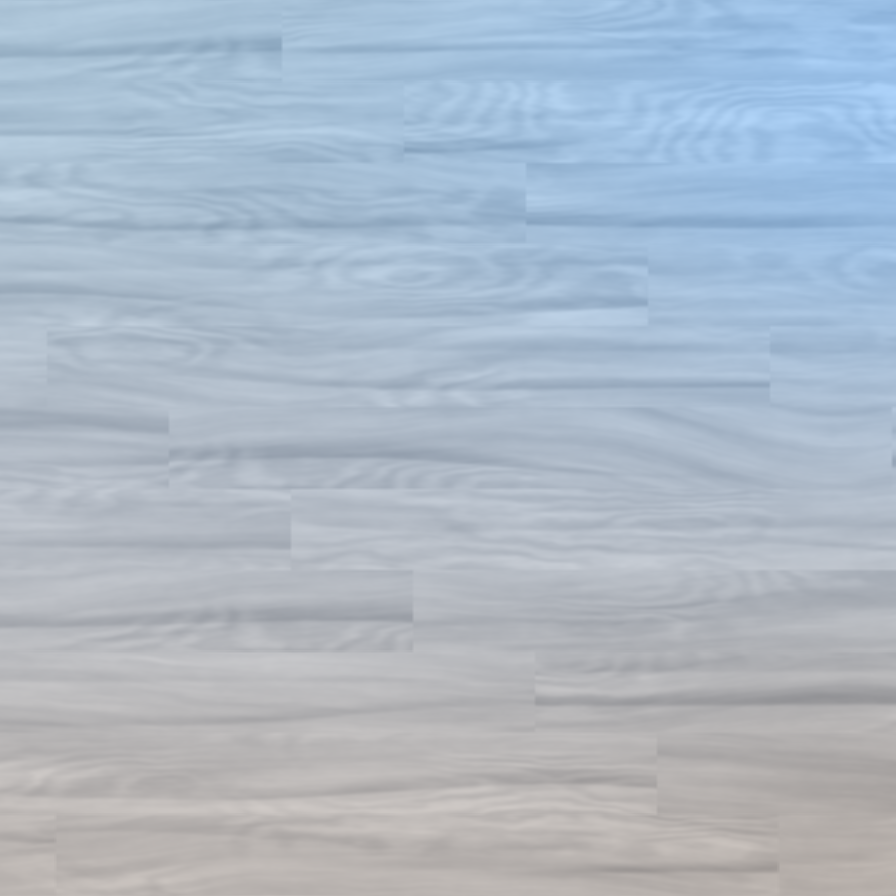
This texture is drawn by a three.js fragment shader. Its source:

```glsl
// Pale wood plank floor in stepped rows, lit cool blue from above and warm grey below.
varying vec2 vUv;

const float ROWS = 11.0;
const float PLANK_LENGTH = 0.807;
const float FIRST_JOINT = 0.315;   // joint position in the top row
const float ROW_STEP = 0.1361;     // joint shift from one row to the next
const float SOFTNESS = 0.0013;     // spacing of the smoothing samples

const vec3 WARM_GREY = vec3(0.735, 0.712, 0.698);
const vec3 MID_GREY = vec3(0.705, 0.735, 0.775);
const vec3 COOL_GREY = vec3(0.660, 0.752, 0.825);
const vec3 SKY_BLUE = vec3(0.585, 0.745, 0.915);
const vec3 GRAIN_TINT = vec3(1.0, 0.96, 0.90);

const float BAND_DEPTH = 0.13;
const float FIBRE_DEPTH = 0.07;
const float FIGURE_DEPTH = 0.022;
const float VEIN_DEPTH = 0.085;
const float PLANK_VARIATION = 0.025;

float hash(vec2 p) {
  p = fract(p * vec2(0.1031, 0.1130));
  p += dot(p, p.yx + 33.33);
  return fract((p.x + p.y) * p.x * 43.7);
}

float noise(vec2 p) {
  vec2 i = floor(p);
  vec2 f = fract(p);
  f = f * f * (3.0 - 2.0 * f);
  return mix(mix(hash(i), hash(i + vec2(1.0, 0.0)), f.x),
             mix(hash(i + vec2(0.0, 1.0)), hash(i + vec2(1.0, 1.0)), f.x), f.y);
}

float fbm(vec2 p) {
  float sum = 0.0;
  float weight = 0.5;
  for (int i = 0; i < 4; i++) {
    sum += weight * noise(p);
    p = p * vec2(1.9, 2.1) + 17.3;
    weight *= 0.5;
  }
  return sum / 0.9375;
}

// A dark streak with a crisp lower edge and a fading upper one
float vein(float x, float v, float seed) {
  float centre = 0.04 + 0.42 * noise(vec2(x * 2.6, seed));
  float width = 0.05 + 0.18 * noise(vec2(x * 3.5, seed + 9.0));
  float presence = smoothstep(0.28, 0.68, noise(vec2(x * 2.2, seed + 21.0)));
  float d = v - centre;
  return presence * smoothstep(-0.03, 0.03, d) * (1.0 - smoothstep(0.3 * width, 1.5 * width, d));
}

// Brightness offset of the wood at a point
float wood(vec2 uv) {
  float rowPos = (1.0 - uv.y) * ROWS;
  float row = floor(rowPos);
  float v = 1.0 - fract(rowPos);
  float along = (uv.x - FIRST_JOINT - row * ROW_STEP) / PLANK_LENGTH;
  vec2 plank = vec2(floor(along) + 20.0, row + 3.0);
  float seed = 80.0 * hash(plank * 7.31 + 2.7);

  // Grain lines drift gently across the plank
  float x = uv.x + seed;
  float drift = 0.75 * (noise(vec2(x * 3.2, seed)) - 0.5);
  float y = v + drift + 0.09 * (fbm(vec2(x * 14.0, v * 2.0 + seed)) - 0.5);

  float bands = fbm(vec2(x * 2.8, y * 3.8 + seed)) - 0.5;
  float fibres = fbm(vec2(x * 10.0, y * 12.0 + seed)) - 0.5;

  // Nested arches in patches
  float field = noise(vec2(x * 4.5, v * 1.8 + seed)) + 0.22 * fbm(vec2(x * 18.0, v * 5.0));
  float patchMask = smoothstep(0.42, 0.72, noise(vec2(x * 4.0, v * 1.3 + seed + 31.0)));
  float figure = sin(field * 42.0) * patchMask;

  float tone = BAND_DEPTH * bands + FIBRE_DEPTH * fibres + FIGURE_DEPTH * figure;
  tone -= VEIN_DEPTH * vein(x, v, seed);
  tone -= 0.45 * VEIN_DEPTH * vein(x + 13.0, v - 0.42, seed + 5.0);
  return tone + PLANK_VARIATION * (hash(plank + 11.0) - 0.5);
}

// Broad light across the floor
vec3 lighting(vec2 uv) {
  vec3 color = mix(WARM_GREY, MID_GREY, smoothstep(0.0, 0.52, uv.y));
  color = mix(color, COOL_GREY, smoothstep(0.42, 0.95, uv.y));
  float glow = exp(-dot((uv - vec2(1.08, 0.9)) * vec2(1.7, 3.0),
                        (uv - vec2(1.08, 0.9)) * vec2(1.7, 3.0)));
  color = mix(color, SKY_BLUE, 0.9 * glow);
  float cornerShade = smoothstep(0.55, 1.0, uv.x) * (1.0 - smoothstep(0.1, 0.55, uv.y));
  return color - 0.045 * cornerShade * vec3(0.9, 1.0, 1.1);
}

void main() {
  // Smooth all edges with a small grid of samples
  float tone = 0.0;
  for (int i = -1; i <= 1; i++) {
    for (int j = -1; j <= 1; j++) {
      tone += wood(vUv + SOFTNESS * vec2(float(i), float(j))) / 9.0;
    }
  }
  float mottle = 0.018 * (fbm(vUv * vec2(70.0, 110.0)) - 0.5);
  vec3 color = lighting(vUv) + (tone + mottle + 0.012) * GRAIN_TINT;
  gl_FragColor = vec4(clamp(color, 0.0, 1.0), 1.0);
}
```
